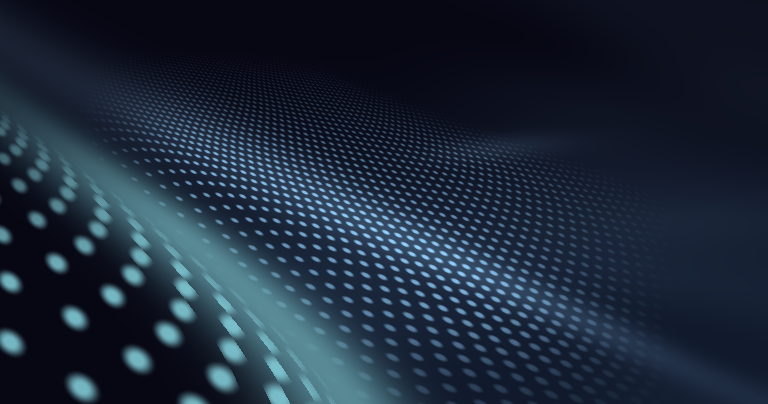
A WebGL 2 fragment shader for this background:

```glsl
#version 300 es
precision highp float;
// A dark rolling sheet of glowing dots seen in shallow focus.
// Two perspective lattices are bent around soft diagonal crests: large blurred
// dots in front of the near crest, fine slanted dashes on the waves behind it.

#define SPAN 1.9          // canvas width in canvas heights
#define NEAR_STEP 0.27    // log spacing of the near columns
#define NEAR_ROW 0.24     // log spacing of the near rows
#define FAR_COLUMNS 15.0  // column density behind the near crest
#define FAR_ROWS 21.0     // row density behind the near crest
#define NEAR_GLOW 0.80    // strength of the near crest
#define FAR_GLOW 0.15     // strength of the middle crest
#define HAZE 0.06         // strength of the cloudy background

uniform vec2 u_resolution;
out vec4 outColor;

const vec3 INK = vec3(0.025, 0.027, 0.075);
const vec3 NAVY = vec3(0.055, 0.085, 0.155);
const vec3 STEEL = vec3(0.66, 0.92, 1.06);
const vec3 TEAL = vec3(0.56, 0.88, 0.93);

float hash(vec2 p) {
  vec3 q = fract(vec3(p.xyx) * 0.1031);
  q += dot(q, q.yzx + 33.33);
  return fract((q.x + q.y) * q.z);
}

float noise(vec2 p) {
  vec2 i = floor(p), f = fract(p);
  f = f * f * (3.0 - 2.0 * f);
  return mix(mix(hash(i), hash(i + vec2(1, 0)), f.x),
             mix(hash(i + vec2(0, 1)), hash(i + vec2(1, 1)), f.x), f.y);
}

float bell(float d, float width) {
  return exp(-d * d / (width * width));
}

// Soft ellipse around each lattice point, shaped on the canvas itself:
// the lattice gradient turns the cell offset back into canvas units
float ellipses(vec2 lattice, vec2 axis, vec2 radii, float blur) {
  vec2 gx = dFdx(lattice), gy = dFdy(lattice);
  vec2 c = fract(lattice + 0.5) - 0.5;
  float area = gx.x * gy.y - gy.x * gx.y;
  area = (area < 0.0 ? -1.0 : 1.0) * max(abs(area), 1e-6);
  vec2 offset = vec2(gy.y * c.x - gy.x * c.y, gx.x * c.y - gx.y * c.x);
  offset /= area * u_resolution.y;
  vec2 local = vec2(dot(offset, axis), dot(offset, vec2(-axis.y, axis.x)));
  float soft = clamp(0.7 / (radii.y * u_resolution.y), blur, 0.95);
  vec2 w = abs(gx) + abs(gy);
  float resolved = 1.0 - smoothstep(0.35, 0.75, max(w.x, w.y));
  return resolved * (1.0 - smoothstep(1.0 - soft, 1.0 + soft, length(local / radii)));
}

// Horizontal distance in front of the near crest
float nearCrest(vec2 p) {
  float t = p.y - 0.2475;
  return 1.4 * t - 0.43 * t * t * t - p.x;
}

// Vertical distance below the middle crest
float middleCrest(vec2 p) {
  return p.y - 0.13 - 0.46 * p.x + 0.03 * exp(-6.0 * p.x);
}

// Large defocused dots, bunching towards the near crest
float nearDots(vec2 p, float front) {
  float depth = max(p.y - 0.1485, 0.01);
  float column = -log(max(front, 0.004) / depth) / NEAR_STEP - 0.88;
  float row = (log(depth) + 0.09 * column) / NEAR_ROW + 0.87;
  vec2 radii = vec2(0.042, 0.029) * (0.2 + 0.8 * depth);
  return ellipses(vec2(column, row), vec2(0.78, -0.62), radii, 0.6);
}

// Fine slanted dashes, shifted sideways where the sheet rolls over a crest
float farDots(vec2 p, float front, float below) {
  float tilt = mix(0.16, -0.08, smoothstep(0.0, 0.35, below));
  float depth = max(p.y - 0.05 - tilt * (p.x - 0.87), 0.02);
  float ripple = p.y - 0.37 - 0.25 * (p.x - 1.24);
  float shift = 0.055 * tanh(below / 0.08) + 0.035 * tanh(ripple / 0.07);
  shift -= 0.05 * exp(min(front, 0.0) * 8.0);
  float bent = max(depth + 0.025 * tanh(below / 0.08), 0.015);
  vec2 lattice = vec2((p.x - 0.78 - shift) / depth * FAR_COLUMNS,
                      log(bent) * FAR_ROWS);
  vec2 radii = vec2(0.019, 0.0078) * depth;
  return ellipses(lattice, vec2(0.89, -0.45), radii, 0.5);
}

void main() {
  // x runs over SPAN, y runs downward from the top edge
  vec2 uv = gl_FragCoord.xy / u_resolution;
  vec2 p = vec2(uv.x * SPAN, 1.0 - uv.y);
  float front = nearCrest(p);
  float below = middleCrest(p);
  float behind = 1.0 - smoothstep(-0.06, 0.04, front);

  // Night gradient with drifting haze on the right
  vec3 color = mix(INK, NAVY, smoothstep(0.08, 0.75, p.y));
  float cloud = noise(vec2(p.x * 1.7 - p.y, p.y * 6.0 - p.x * 1.2));
  color += STEEL * HAZE * cloud * smoothstep(0.9, 1.6, p.x);
  color += STEEL * 0.03 * bell(p.x - 1.72, 0.3) * bell(p.y - 0.54, 0.07);

  // Lit slope between the crests, and the dark hollow in front
  color += STEEL * 0.07 * bell(p.x - 0.92, 0.42) * bell(p.y - 0.68, 0.24);
  color = mix(color, INK, smoothstep(0.02, 0.28, front));

  // Middle crest and the small distant one
  float width = mix(0.10, 0.045, smoothstep(0.2, 1.5, p.x));
  float along = 0.75 + 0.5 * bell(p.x - 0.95, 0.45);
  along *= 1.0 - 0.5 * smoothstep(1.45, 1.9, p.x);
  color += STEEL * FAR_GLOW * along * bell(below, width) * behind;
  float swell = p.y - 0.37 - 0.02 * tanh((1.2 - p.x) * 5.0);
  color += STEEL * 0.09 * bell(p.x - 1.24, 0.17) * bell(swell, 0.03);

  // Fine dots, strongest along the crest and fading into the distance
  float reach = (1.0 - smoothstep(1.1, 1.7, p.x)) * smoothstep(0.06, 0.42, p.y);
  reach *= smoothstep(0.18, 0.5, p.x) * (1.0 - 0.6 * smoothstep(0.75, 1.0, p.y));
  float shine = 0.36 + 0.2 * bell(below - 0.04, 0.16);
  color += STEEL * farDots(p, front, below) * reach * shine * behind;

  // Near crest glow, then the large dots over it
  float spread = front > 0.0 ? 0.17 : 0.12;
  float strength = NEAR_GLOW * mix(0.32, 1.0, smoothstep(0.2, 0.6, p.y));
  float glow = strength * bell(front, spread * mix(0.65, 1.1, p.y));
  color = mix(color, TEAL * 0.74, glow);
  float large = nearDots(p, front) * smoothstep(0.0, 0.12, front);
  float light = mix(0.4, 0.9, smoothstep(0.3, 0.75, p.y));
  color = mix(color, TEAL * 0.9, large * light);

  outColor = vec4(color, 1.0);
}
```
